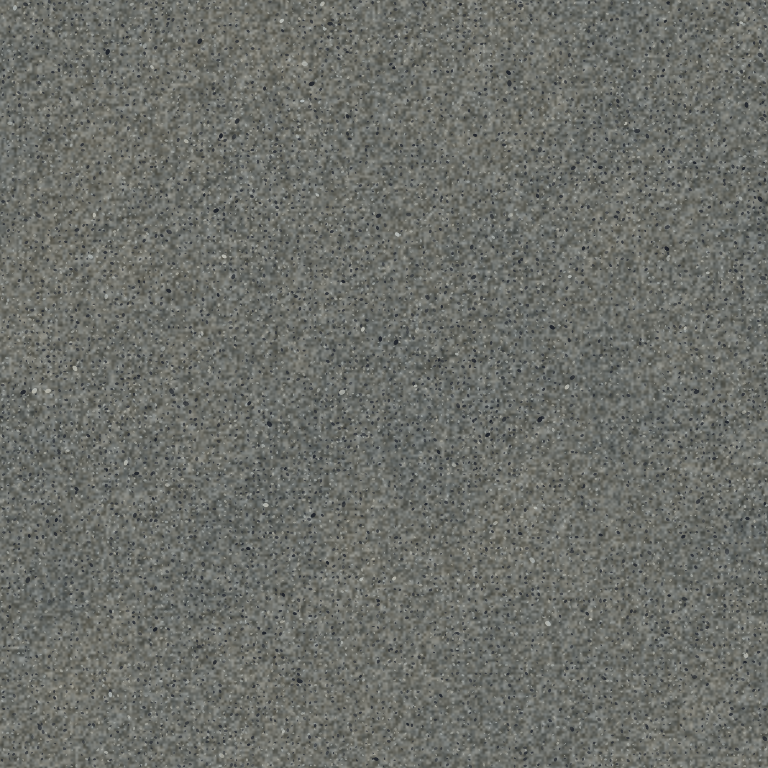
This texture is drawn by a Shadertoy shader. Its source:

```glsl
const vec3 STONE = vec3(0.425, 0.433, 0.412);
const vec3 WARM_TINT = vec3(0.020, 0.002, -0.022);
const vec3 DARK_GRAIN = vec3(0.150, 0.165, 0.195);
const vec3 PALE_GRAIN = vec3(0.690, 0.700, 0.675);

const float FINE_SCALE = 300.0;      // grains across the canvas
const float COARSE_SCALE = 165.0;
const float FINE_CONTRAST = 0.19;
const float COARSE_CONTRAST = 0.11;
const float RELIEF_CONTRAST = 0.09;
const vec2 LIGHT_OFFSET = vec2(-0.0011, 0.0011);
const float CLOUD_CONTRAST = 0.045;
const float TINT_SCALE = 190.0;
const float SPECK_SOFTNESS = 0.0007;

// Integer hash: two random values in 0..1 per cell and seed
vec2 hash2(vec2 cell, uint seed) {
    uvec2 v = uvec2(ivec2(cell)) + uvec2(seed * 7919u, seed * 104729u);
    v = v * 1664525u + 1013904223u;
    v.x += v.y * 1664525u;
    v.y += v.x * 1664525u;
    v ^= v >> 16u;
    v.x += v.y * 1664525u;
    v.y += v.x * 1664525u;
    v ^= v >> 16u;
    return vec2(v >> 8u) / 16777216.0;
}

// Smooth value noise in 0..1
float noise(vec2 p, uint seed) {
    vec2 cell = floor(p);
    vec2 f = fract(p);
    f = f * f * (3.0 - 2.0 * f);
    float bottom = mix(hash2(cell, seed).x, hash2(cell + vec2(1, 0), seed).x, f.x);
    float top = mix(hash2(cell + vec2(0, 1), seed).x, hash2(cell + vec2(1, 1), seed).x, f.x);
    return mix(bottom, top, f.y);
}

// Broad, faint unevenness, slightly drawn out along a diagonal
float clouds(vec2 uv) {
    vec2 p = vec2(uv.x + uv.y, 1.5 * (uv.y - uv.x)) + 8.0;
    float sum = 0.0;
    float weight = 0.5;
    for (uint i = 0u; i < 4u; i++) {
        sum += weight * (noise(p * 4.0, 20u + i) - 0.5);
        p *= 2.1;
        weight *= 0.65;
    }
    return sum;
}

// Coverage of scattered, tilted oval specks, one per grid cell at most
float specks(vec2 uv, float scale, float density, vec2 radii, float pixel, uint seed) {
    vec2 p = uv * scale;
    vec2 cell = floor(p);
    vec2 shape = hash2(cell, seed + 1u);
    vec2 choice = hash2(cell, seed + 2u);
    vec2 center = mix(vec2(0.28), vec2(0.72), hash2(cell, seed));
    vec2 d = (fract(p) - center) / scale;
    float angle = 6.2832 * shape.x;
    d = mat2(cos(angle), -sin(angle), sin(angle), cos(angle)) * d;
    d *= vec2(0.82, 1.22);
    float radius = mix(radii.x, radii.y, shape.y * shape.y);
    float soft = max(SPECK_SOFTNESS, 0.5 * pixel);
    float cover = 1.0 - smoothstep(radius - soft, radius + soft, length(d));
    return cover * step(choice.x, density) * mix(0.5, 1.0, choice.y);
}

void mainImage(out vec4 fragColor, in vec2 fragCoord) {
    float pixel = 1.0 / iResolution.y;
    vec2 uv = fragCoord * pixel;
    float cloud = clouds(uv);

    // Sandy ground with a raking light from the upper left
    float fine = noise(uv * FINE_SCALE, 1u) - 0.5;
    float coarse = noise(uv * COARSE_SCALE, 2u) - 0.5;
    float relief = noise((uv - LIGHT_OFFSET) * COARSE_SCALE, 3u)
                 - noise((uv + LIGHT_OFFSET) * COARSE_SCALE, 3u);
    float tone = FINE_CONTRAST * fine + COARSE_CONTRAST * coarse
               + RELIEF_CONTRAST * relief + CLOUD_CONTRAST * cloud;
    float tint = noise(uv * TINT_SCALE, 4u) - 0.5;
    vec3 color = STONE + tone + WARM_TINT * (tint + cloud);

    // Mineral specks, denser in some areas
    float gather = clamp(1.0 + 1.6 * clouds(uv + 3.7), 0.4, 1.6);
    float dark = specks(uv, 135.0, 0.34 * gather, vec2(0.0010, 0.0022), pixel, 30u);
    float pale = specks(uv, 145.0, 0.32 * gather, vec2(0.0009, 0.0019), pixel, 40u);
    float largeDark = specks(uv + 0.31, 48.0, 0.09 * gather, vec2(0.0018, 0.0034), pixel, 50u);
    float largePale = specks(uv + 0.57, 40.0, 0.05 * gather, vec2(0.0018, 0.0036), pixel, 60u);

    vec3 paleColor = PALE_GRAIN + WARM_TINT * 2.0 * tint;
    color = mix(color, paleColor, 0.75 * pale);
    color = mix(color, DARK_GRAIN, 0.85 * dark);
    color = mix(color, paleColor + 0.04, largePale);
    color = mix(color, DARK_GRAIN - 0.03, largeDark);

    fragColor = vec4(clamp(color, 0.0, 1.0), 1.0);
}
```
